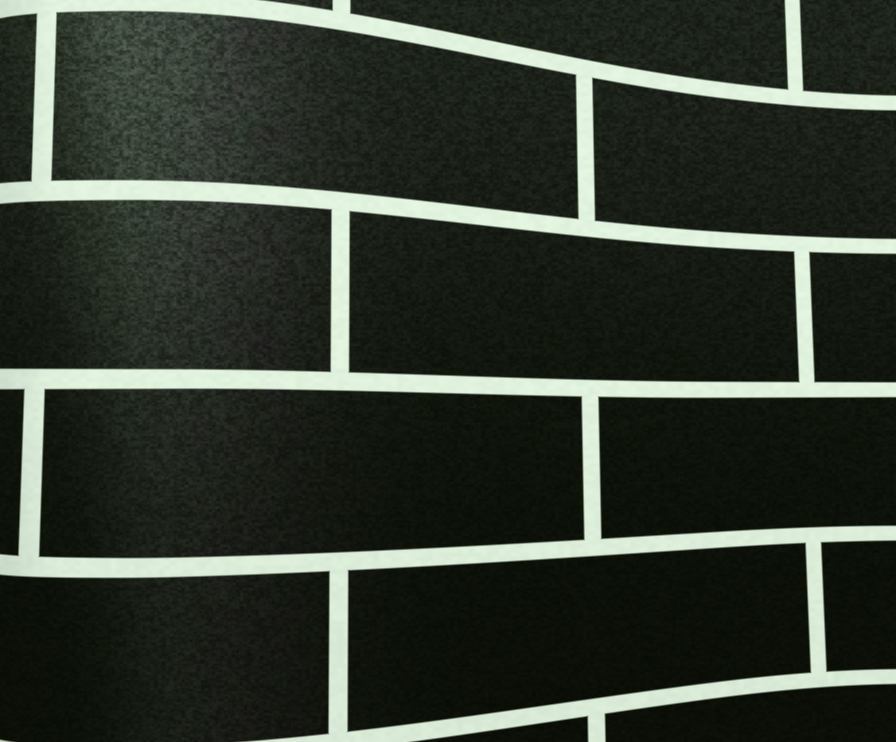
Reproduce this pattern procedurally as a WebGL 1 fragment shader.

```glsl
precision highp float;
// Glossy black brick wallpaper with pale mortar, curving away towards the left.
uniform vec2 u_resolution;

float hash(vec2 p) {
  vec3 q = fract(p.xyx * vec3(0.1031, 0.1030, 0.0973));
  q += dot(q, q.yzx + 33.33);
  return fract((q.x + q.y) * q.z);
}

float noise(vec2 p) {
  vec2 i = floor(p), f = fract(p);
  f = f * f * (3.0 - 2.0 * f);
  return mix(mix(hash(i), hash(i + vec2(1.0, 0.0)), f.x),
             mix(hash(i + vec2(0.0, 1.0)), hash(i + vec2(1.0, 1.0)), f.x), f.y);
}

// Distance to the nearest joint; p is in canvas widths, y running down.
float jointDistance(vec2 p) {
  // Courses narrow towards the right and bend at the left edge.
  float courseHeight = 0.211 - 0.051 * smoothstep(0.13, 1.015, p.x)
                     - 0.004 * exp(-p.x / 0.04);
  float midLine = 0.423 + 0.012 * smoothstep(0.2, 0.8, p.x);
  float course = (p.y - midLine) / courseHeight;
  float bed = abs(fract(course + 0.5) - 0.5) * courseHeight;

  // Upright joints lean apart; their spacing shrinks with distance.
  float lean = 0.085 * p.x - 0.037;
  float x = p.x - lean * (p.y - 0.39) - 0.040;
  float halfBricks = x * (2.59 + 1.05 * x);
  float stagger = mod(floor(course), 2.0);
  float upright = abs(mod(halfBricks - stagger + 1.0, 2.0) - 1.0)
                / (2.59 + 2.1 * x);
  return min(bed, upright);
}

// Black vinyl with a soft reflection and a fine leathery grain.
vec3 vinyl(vec2 p) {
  float offset = p.x - 0.14 - 0.08 * p.y;
  float spread = offset < 0.0 ? 0.085 : 0.17;
  float sheen = exp(-offset * offset / (spread * spread));
  float fade = exp(-p.y * p.y / 0.16);
  float light = 0.43 * fade + sheen * mix(0.3, 0.85, fade);
  float grain = 0.6 * noise(p * vec2(230.0, 330.0))
              + 0.4 * noise(p * vec2(430.0, 480.0) + 17.0);
  light *= 0.55 + 0.9 * grain;
  vec3 colour = vec3(0.025, 0.042, 0.010) + 0.03 * grain
              + light * vec3(0.165, 0.185, 0.175);
  // A faint violet tint beside the reflection.
  float beside = (p.x - 0.28) / 0.09;
  float violet = exp(-beside * beside) * noise(p * 45.0);
  return colour + violet * vec3(0.012, -0.014, 0.014);
}

vec3 mortar(vec2 p) {
  float shade = 0.5 * (1.0 - smoothstep(0.0, 0.07, p.x))
              + 0.25 * smoothstep(0.3, 0.83, p.y)
              + 0.22 * noise(p * vec2(150.0, 210.0));
  return mix(vec3(0.90, 0.97, 0.89), vec3(0.76, 0.83, 0.76), shade);
}

void main() {
  vec2 p = vec2(gl_FragCoord.x, u_resolution.y - gl_FragCoord.y) / u_resolution.x;
  float halfWidth = mix(0.0115, 0.0083, p.x);
  float softness = 0.0007 + 0.7 / u_resolution.x;
  float joint = 1.0 - smoothstep(-softness, softness, jointDistance(p) - halfWidth);
  gl_FragColor = vec4(mix(vinyl(p), mortar(p), joint), 1.0);
}
```
